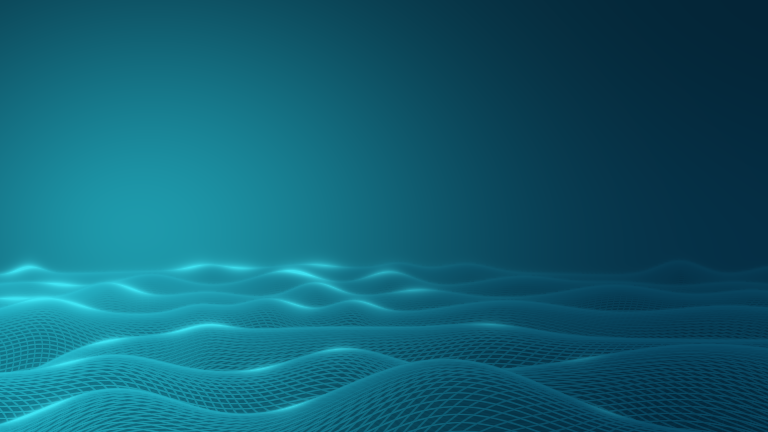
Give the GLSL for this background, as a WebGL 2 fragment shader.

```glsl
#version 300 es
precision highp float;

uniform vec2 u_resolution;
out vec4 fragColor;

const vec3 NIGHT = vec3(0.015, 0.160, 0.240);
const vec3 TEAL = vec3(0.110, 0.575, 0.645);
const vec3 SEA_LIT = vec3(0.070, 0.500, 0.590);
const vec3 SEA_DARK = vec3(0.015, 0.185, 0.275);
const vec3 WIRE_LIT = vec3(0.170, 0.820, 0.890);
const vec3 WIRE_DARK = vec3(0.045, 0.370, 0.490);
const vec3 SPARK = vec3(0.250, 0.900, 0.960);

float bump(float x, float center, float width, float height) {
    float t = (x - center) / width;
    return height * exp(-t * t);
}

// Backdrop: a wide teal glow falling off to the right and upward
vec3 backdrop(vec2 uv) {
    float glow = bump(uv.x, 0.2, 0.40, 1.0) * bump(uv.y, 0.47, 0.58, 1.0);
    float core = bump(uv.x, 0.15, 0.13, 0.08) * bump(uv.y, 0.47, 0.17, 1.0);
    vec3 base = NIGHT * mix(1.1, 0.88, smoothstep(0.4, 1.0, uv.y));
    return mix(base, TEAL, glow + core);
}

// Crest heights, from the horizon to the front
float horizonCrest(float x) {
    return 0.363 + bump(x, 0.40, 0.28, 0.020) + bump(x, 0.04, 0.025, 0.018)
        + bump(x, 0.27, 0.03, 0.011) + bump(x, 0.40, 0.04, 0.008)
        + bump(x, 0.52, 0.03, 0.014) + bump(x, 0.61, 0.04, 0.017)
        + bump(x, 0.885, 0.04, 0.034) + bump(x, 1.02, 0.05, 0.025);
}

float hazeCrest(float x) {
    return 0.345 + bump(x, 0.38, 0.05, 0.030) + bump(x, 0.20, 0.05, 0.018)
        + bump(x, 0.51, 0.04, 0.025) + bump(x, 0.70, 0.06, 0.018)
        + 0.004 * sin(41.0 * x);
}

float farCrest(float x) {
    return 0.312 + bump(x, 0.14, 0.045, 0.036) + bump(x, 0.27, 0.05, 0.014)
        + bump(x, 0.41, 0.04, 0.036) + bump(x, 0.55, 0.06, 0.020)
        + bump(x, 0.80, 0.08, 0.030) + bump(x, 0.98, 0.06, 0.018);
}

float middleCrest(float x) {
    return 0.274 + bump(x, 0.06, 0.06, 0.038) + bump(x, 0.26, 0.04, 0.022)
        + bump(x, 0.35, 0.05, 0.037) + bump(x, 0.46, 0.04, 0.032)
        + bump(x, 0.66, 0.10, 0.032) + bump(x, 0.95, 0.10, 0.020);
}

float nearCrest(float x) {
    return 0.215 + bump(x, 0.45, 0.25, 0.030) + bump(x, 0.64, 0.08, 0.020)
        + bump(x, 0.27, 0.04, 0.018) + bump(x, 0.0, 0.09, -0.090);
}

float swellCrest(float x) {
    return 0.135 + bump(x, 0.15, 0.09, 0.045) + bump(x, 0.45, 0.09, 0.060)
        + bump(x, 0.92, 0.20, 0.070);
}

float frontCrest(float x) {
    return -0.010 + bump(x, 0.15, 0.13, 0.110) + bump(x, 0.58, 0.20, 0.180);
}

// Smooth repeated line that settles to its mean where too dense to resolve
float wire(float coord, float halfWidth) {
    float rate = max(fwidth(coord), 1e-5);
    float offset = abs(fract(coord) - 0.5) / rate;
    float line = 1.0 - smoothstep(halfWidth, halfWidth + 1.0, offset);
    float mean = min(rate * (2.0 * halfWidth + 1.0), 1.0);
    return mix(line, mean, smoothstep(0.3, 0.7, rate));
}

// One folded mesh sheet: mesh = (rows, columns, lean), look = (blur, opacity, wire)
vec3 sheet(vec3 under, vec2 uv, float crest, vec3 mesh, vec3 look, vec4 sparks) {
    float depth = crest - uv.y;
    float fold = sqrt(max(depth, 0.0));
    float mask = smoothstep(-look.x, look.x, depth);
    float shade = smoothstep(0.0, 0.9, uv.x);
    float crestLight = exp(-max(depth, 0.0) / 0.03);
    float haze = bump(uv.x, 0.06, 0.32, 0.28) * bump(uv.y, 0.32, 0.06, 1.0);

    vec3 fill = mix(SEA_LIT, SEA_DARK, shade) * (0.84 + 0.26 * crestLight);
    vec3 color = mix(under, mix(fill, SPARK, haze), mask * look.y);

    // Tilted rows bunch at the fold, leaning columns cross them
    float ripple = 0.012 * sin(9.0 * uv.x + 14.0 * fold) + 0.006 * sin(23.0 * uv.x);
    float row = (fold * (1.0 + ripple) + 0.22 * uv.x * sign(mesh.z)) * mesh.x;
    float column = ((uv.x - 0.5) / (1.0 + 1.5 * depth) + ripple) * mesh.y + mesh.z * fold;
    float halfWidth = 0.0004 * u_resolution.y;
    float lines = max(wire(row, halfWidth), 0.85 * wire(column, halfWidth));
    vec3 wireColor = mix(WIRE_LIT, WIRE_DARK, shade);
    color = mix(color, wireColor, lines * mask * look.z);

    // A thin bright rim, and soft highlights resting on the crest
    float along = 0.0;
    for (int i = 0; i < 4; i++) along += bump(uv.x, sparks[i], 0.026, 1.0);
    float rim = exp(-abs(depth - 0.003) / (0.003 + 0.6 * look.x));
    float halo = exp(-abs(depth - 0.006) / 0.014);
    float gleam = rim * (0.22 + 0.75 * along) + 0.28 * halo * along;
    return mix(color, SPARK, min(gleam * (1.0 - 0.85 * shade), 0.95));
}

void main() {
    vec2 uv = gl_FragCoord.xy / u_resolution;
    float x = uv.x;
    vec3 c = backdrop(uv);
    c = sheet(c, uv, horizonCrest(x), vec3(90, 150, 40), vec3(0.008, 0.6, 0.14), vec4(0.03, 0.25, 0.31, 0.42));
    c = sheet(c, uv, hazeCrest(x), vec3(80, 140, -40), vec3(0.006, 0.5, 0.18), vec4(0.08, 0.38, 0.40, 0.50));
    c = sheet(c, uv, farCrest(x), vec3(75, 130, 45), vec3(0.005, 0.6, 0.28), vec4(0.02, 0.17, 0.43, 0.54));
    c = sheet(c, uv, middleCrest(x), vec3(65, 110, -45), vec3(0.004, 0.7, 0.38), vec4(0.05, 0.10, 0.385, 0.48));
    c = sheet(c, uv, nearCrest(x), vec3(55, 95, 45), vec3(0.003, 0.8, 0.48), vec4(0.24, 0.28, 0.64, 0.14));
    c = sheet(c, uv, swellCrest(x), vec3(45, 80, -42), vec3(0.002, 0.8, 0.52), vec4(0.09, 0.34, 0.44, 0.76));
    c = sheet(c, uv, frontCrest(x), vec3(40, 68, 40), vec3(0.002, 0.85, 0.52), vec4(0.03, 0.07, 0.38, 0.79));
    fragColor = vec4(c, 1.0);
}
```
